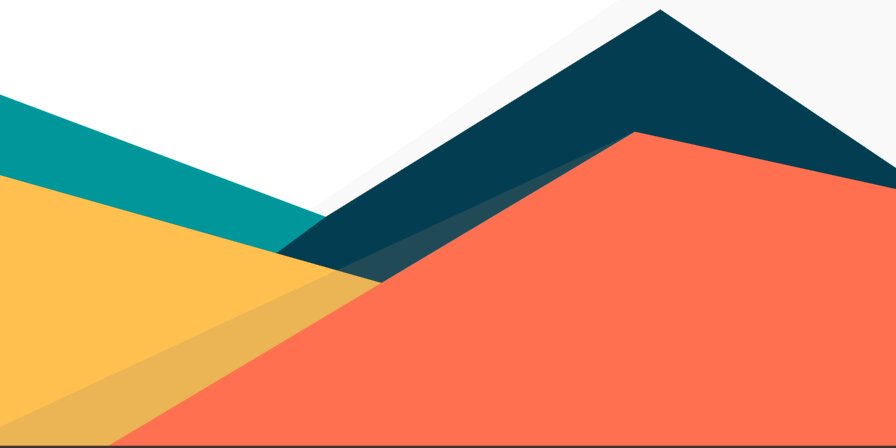
Write a Shadertoy shader that draws this background.

```glsl
// Flat layered mountains: each slope is a half-plane below a line, and each
// peak is the intersection of such half-planes. Layers are painted from back
// to front with antialiased edges, plus translucent shade beside the front peak.

#define SKY          vec3(1.0)
#define HAZE         vec3(0.975)
#define TEAL         vec3(0.005, 0.588, 0.605)
#define NAVY         vec3(0.012, 0.240, 0.318)
#define YELLOW       vec3(1.0, 0.753, 0.310)
#define ORANGE       vec3(1.0, 0.440, 0.318)
#define SHADE        vec3(0.58, 0.50, 0.42)
#define SHADE_ALPHA  0.19
#define BASE         vec3(0.25, 0.19, 0.18)
#define BASE_HEIGHT  0.005
#define EDGE_PIXELS  1.2

// Signed distance to the line a-b (a on the left), positive below it.
float below(vec2 p, vec2 a, vec2 b) {
    vec2 along = b - a;
    vec2 offset = p - a;
    return (along.y * offset.x - along.x * offset.y) / length(along);
}

// Area below two slopes that meet at a peak.
float mountain(vec2 p, vec2 left, vec2 peak, vec2 right) {
    return min(below(p, left, peak), below(p, peak, right));
}

// Smooth coverage of a shape from its signed distance.
float cover(float dist) {
    return clamp(0.5 + dist * iResolution.y / EDGE_PIXELS, 0.0, 1.0);
}

void mainImage(out vec4 fragColor, in vec2 fragCoord) {
    // Canvas spans 2 x 1 units.
    vec2 p = fragCoord / iResolution.xy * vec2(2.0, 1.0);

    vec2 navyPeak = vec2(1.474, 0.979);
    vec2 navyFoot = vec2(0.727, 0.516);
    vec2 orangePeak = vec2(1.417, 0.706);

    // Sky and pale haze
    vec3 color = mix(SKY, HAZE, cover(below(p, vec2(0.690, 0.529), vec2(1.380, 1.0))));

    // Teal slope behind the navy mountain
    color = mix(color, TEAL, cover(below(p, vec2(0.0, 0.789), navyFoot)));

    // Navy mountain, steeper at its left foot
    float navy = mountain(p, navyFoot, navyPeak, vec2(2.0, 0.625));
    navy = min(navy, below(p, vec2(0.617, 0.435), navyFoot));
    color = mix(color, NAVY, cover(navy));

    // Yellow slope
    color = mix(color, YELLOW, cover(below(p, vec2(0.0, 0.609), vec2(0.846, 0.370))));

    // Translucent shade and the orange mountain, sharing one peak
    vec2 orangeRight = vec2(2.0, 0.578);
    float shade = mountain(p, vec2(0.0, 0.047), orangePeak, orangeRight);
    color = mix(color, SHADE, SHADE_ALPHA * cover(shade));
    float orange = mountain(p, vec2(0.242, 0.005), orangePeak, orangeRight);
    color = mix(color, ORANGE, cover(orange));

    // Thin dark strip along the bottom
    color = mix(color, BASE, cover(BASE_HEIGHT - p.y));

    fragColor = vec4(color, 1.0);
}
```
